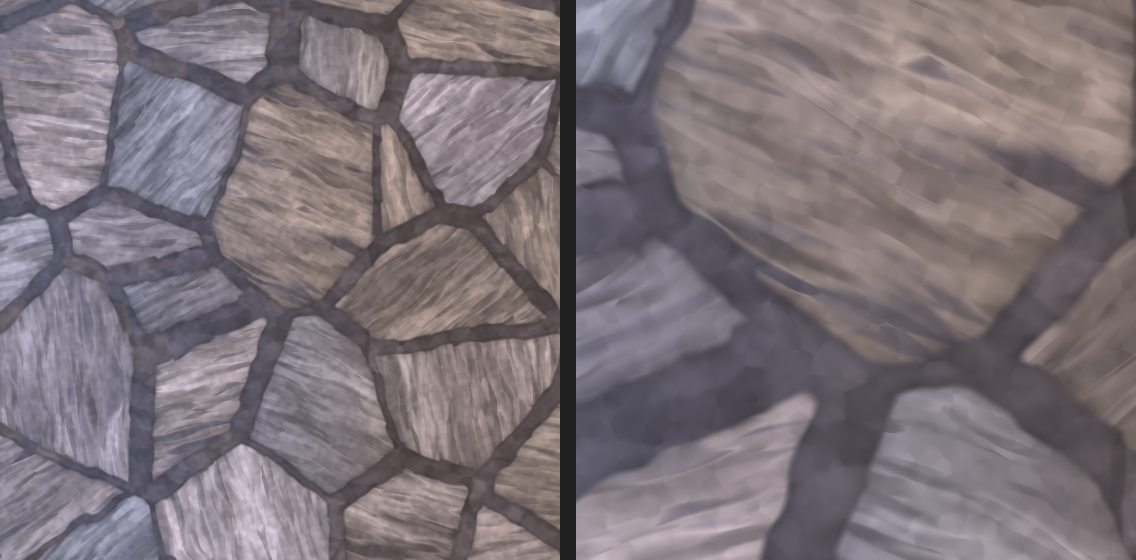
Left, the full canvas; right, a detail of the centre.
Give the GLSL for this texture, as a Shadertoy shader.

```glsl
const float PIECES_ACROSS = 4.3;
const float LAYOUT_ANGLE = -0.5;
const float SIZE_VARIATION = 0.42;
const float GAP_MIN = 0.02;
const float GAP_MAX = 0.13;
const float EDGE_SOFTNESS = 0.003;
const float CORNER_SHARPNESS = 130.0;
const float CHIP_SCALE = 2.6;
const float GRAIN_CONTRAST = 0.95;
const vec3 COOL_WOOD = vec3(0.495, 0.505, 0.59);
const vec3 WARM_WOOD = vec3(0.57, 0.505, 0.48);
const vec3 PALE_WOOD = vec3(0.655, 0.605, 0.645);
const vec3 COOL_GAP = vec3(0.345, 0.34, 0.41);
const vec3 WARM_GAP = vec3(0.33, 0.29, 0.295);
const vec3 CHIP_WOOD = vec3(0.43, 0.39, 0.41);

struct Piece {
    vec3 rnd;    // random values of the piece
    vec2 id;
    float edge;  // distance to the nearest border
};

vec3 hash3(vec2 p) {
    vec3 q = fract(p.xyx * vec3(0.1031, 0.1030, 0.0973));
    q += dot(q, q.yxz + 33.33);
    return fract((q.xxy + q.yzz) * q.zyx);
}

mat2 rotation(float a) {
    return mat2(cos(a), -sin(a), sin(a), cos(a));
}

// Smooth cellular noise: random values blended by nearness to feature points
float cellNoise(vec2 p) {
    vec2 home = floor(p);
    float sum = 0.0005, total = 0.001;
    for (int j = -1; j <= 1; j++)
    for (int i = -1; i <= 1; i++) {
        vec2 cell = home + vec2(i, j);
        vec3 h = hash3(cell);
        vec2 d = cell + h.xy - p;
        float w = max(0.0, 1.0 - dot(d, d));
        w *= w * w;
        sum += w * h.z;
        total += w;
    }
    return sum / total;
}

// Weighted Voronoi cells with straight borders and slightly rounded corners
Piece findPiece(vec2 p) {
    vec2 home = floor(p), bestId = home, bestSite = home;
    float best = 1e5;
    for (int j = -2; j <= 2; j++)
    for (int i = -2; i <= 2; i++) {
        vec2 cell = home + vec2(i, j);
        vec3 h = hash3(cell);
        vec2 d = cell + h.xy - p;
        float power = dot(d, d) - SIZE_VARIATION * h.z;
        if (power < best) {
            best = power;
            bestId = cell;
            bestSite = cell + h.xy;
        }
    }
    float sum = 1e-30;
    for (int j = -2; j <= 2; j++)
    for (int i = -2; i <= 2; i++) {
        vec2 cell = home + vec2(i, j);
        if (cell == bestId) continue;
        vec3 h = hash3(cell);
        vec2 site = cell + h.xy, d = site - p;
        float power = dot(d, d) - SIZE_VARIATION * h.z;
        float border = (power - best) / (2.0 * max(length(site - bestSite), 0.05));
        sum += exp(-CORNER_SHARPNESS * border);
    }
    return Piece(hash3(bestId + 57.0), bestId, -log(sum) / CORNER_SHARPNESS);
}

// Split wood: long fibres plus dark cracks along one direction
vec3 woodGrain(vec3 base, vec3 dark, vec2 p, vec3 rnd, vec2 seed) {
    float angle = rnd.y > 0.76 ? 1.45 + 0.4 * (rnd.x - 0.5) : mix(-0.85, 0.5, rnd.y / 0.76);
    vec2 q = rotation(-angle) * p + seed * 3.7;
    q.y += 0.011 * cellNoise(q * vec2(8.0, 12.0)) + 0.002 * sin(q.x * 43.0 + q.y * 50.0);
    float broad = cellNoise(q * vec2(4.0, 21.0));
    float fine = cellNoise(q * vec2(13.0, 74.0));
    float fibre = cellNoise(q * vec2(30.0, 145.0));
    float tone = 0.25 * broad + 0.38 * fine + 0.37 * fibre;
    vec3 col = base * (1.03 + GRAIN_CONTRAST * (tone - 0.5));
    float crack = smoothstep(0.54, 0.8, 0.45 * fine + 0.2 * fibre + 0.35 * (1.0 - broad));
    float hairline = smoothstep(0.68, 0.95, cellNoise(q * vec2(17.0, 105.0) + 40.0));
    return mix(col, dark, max(crack * mix(0.5, 1.0, rnd.z), 0.5 * hairline));
}

void mainImage(out vec4 fragColor, in vec2 fragCoord) {
    vec2 uv = fragCoord / iResolution.y;

    // Layout with bowed and chipped borders
    vec2 bow = vec2(cellNoise(uv * 6.0), cellNoise(uv * 6.0 + 30.0)) - 0.5;
    vec2 nick = vec2(cellNoise(uv * 42.0 + 9.0), cellNoise(uv * 42.0 + 70.0)) - 0.5;
    vec2 p = rotation(LAYOUT_ANGLE) * (uv + 0.02 * bow + 0.008 * nick) * PIECES_ACROSS + 11.0;
    Piece piece = findPiece(p);
    float inset = mix(GAP_MIN, GAP_MAX, piece.rnd.x * piece.rnd.x);
    float depth = piece.edge - inset;
    float soft = EDGE_SOFTNESS * PIECES_ACROSS;
    float mottle = cellNoise(uv * 120.0) - 0.5;

    // Cool light from the left, warm on the right
    float warmth = smoothstep(0.15, 0.8, uv.x + 0.4 * (piece.rnd.z - 0.5));
    vec3 gap = mix(COOL_GAP, WARM_GAP, smoothstep(0.2, 0.8, uv.x));
    vec3 base = mix(COOL_WOOD, WARM_WOOD, warmth);
    float paleness = smoothstep(0.3, 0.85, fract(piece.rnd.x * 7.3 + piece.rnd.y));
    base = mix(base, PALE_WOOD, 0.9 * paleness);
    vec3 wood = woodGrain(base, gap * 1.06, uv, piece.rnd, piece.id);
    wood *= mix(0.9, 1.0, smoothstep(0.0, 0.06, depth));

    // Dark gaps holding recessed chips
    Piece chip = findPiece(p * CHIP_SCALE + 5.0);
    float chipMask = smoothstep(0.03, 0.08, chip.edge) * smoothstep(0.4, 0.95, chip.rnd.x);
    gap = mix(gap, CHIP_WOOD, 0.7 * chipMask);
    gap *= 0.86 + 0.3 * cellNoise(uv * vec2(45.0, 60.0));
    gap *= mix(0.9, 1.0, smoothstep(0.0, 0.05, -depth));

    vec3 col = mix(gap, wood, smoothstep(-soft, soft, depth));
    fragColor = vec4(col * (1.0 + 0.13 * mottle), 1.0);
}
```
